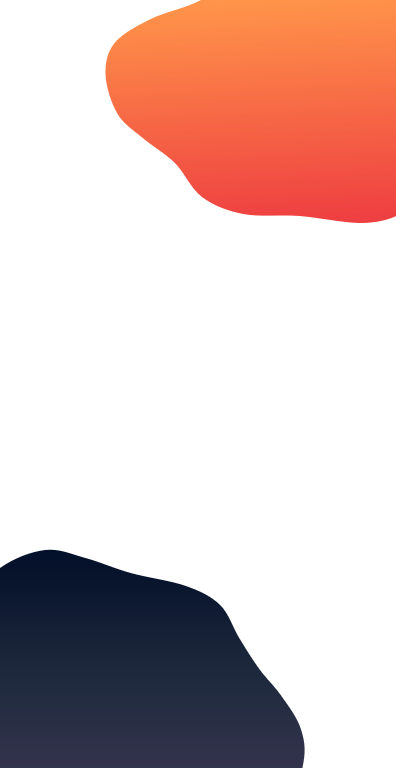
This background is drawn by a WebGL 2 fragment shader. Its source:

```glsl
#version 300 es
precision highp float;
// Two smooth gradient blobs, orange at the top right and navy at the bottom left, on white.

uniform vec2 u_resolution;
out vec4 fragColor;

const int KNOTS = 15;

// Closed outlines on a 394 x 768 layout grid, y pointing down
const vec2 EMBER[KNOTS] = vec2[KNOTS](
    vec2(240, -30), vec2(200, 0), vec2(150, 19), vec2(114, 43), vec2(105, 75),
    vec2(117, 114), vec2(142, 138), vec2(174, 163), vec2(201, 197), vec2(242, 214),
    vec2(298, 216), vec2(362, 223), vec2(402, 212), vec2(425, 185), vec2(450, -40));
const vec2 NAVY[KNOTS] = vec2[KNOTS](
    vec2(-40, 610), vec2(0, 568), vec2(45, 550), vec2(85, 558), vec2(130, 573),
    vec2(185, 586), vec2(219, 605), vec2(238, 638), vec2(258, 669), vec2(280, 696),
    vec2(299, 728), vec2(302, 762), vec2(285, 810), vec2(240, 850), vec2(-40, 850));

vec2 catmullRom(vec2 a, vec2 b, vec2 c, vec2 d, float t) {
    return b + 0.5 * t * (c - a + t * (2.0 * a - 5.0 * b + 4.0 * c - d
                        + t * (3.0 * (b - c) + d - a)));
}

// Signed distance to the spline through the knots, negative inside
float blobDistance(vec2 p, vec2 knots[KNOTS]) {
    const int STEPS = 8;
    float nearest = 1e9;
    float side = 1.0;
    vec2 start = knots[0];
    for (int i = 0; i < KNOTS; i++) {
        vec2 a = knots[(i + KNOTS - 1) % KNOTS];
        vec2 b = knots[i];
        vec2 c = knots[(i + 1) % KNOTS];
        vec2 d = knots[(i + 2) % KNOTS];
        for (int j = 1; j <= STEPS; j++) {
            vec2 end = catmullRom(a, b, c, d, float(j) / float(STEPS));
            vec2 edge = end - start;
            vec2 rel = p - start;
            vec2 gap = rel - edge * clamp(dot(rel, edge) / dot(edge, edge), 0.0, 1.0);
            nearest = min(nearest, dot(gap, gap));
            // Flip the side whenever a ray to the right crosses this edge
            if ((start.y > p.y) != (end.y > p.y) &&
                rel.x < edge.x * rel.y / edge.y) side = -side;
            start = end;
        }
    }
    return side * sqrt(nearest);
}

void main() {
    vec2 uv = gl_FragCoord.xy / u_resolution;
    vec2 p = vec2(uv.x, 1.0 - uv.y) * vec2(394, 768);
    float pixel = 768.0 / u_resolution.y;

    // Slightly tilted orange-to-red ramp
    float heat = clamp((p.y + 0.05 * (p.x - 260.0)) / 222.0, 0.0, 1.0);
    vec3 ember = mix(vec3(1.0, 0.58, 0.29), vec3(0.935, 0.25, 0.255), heat);

    // Midnight blue fading through slate to muted violet
    vec3 navy = mix(vec3(0.01, 0.06, 0.16), vec3(0.13, 0.17, 0.245),
                    smoothstep(530.0, 710.0, p.y));
    navy = mix(navy, vec3(0.195, 0.195, 0.295), smoothstep(675.0, 775.0, p.y));

    // Antialiased layers over white
    vec3 color = vec3(1.0);
    color = mix(color, ember, clamp(0.5 - blobDistance(p, EMBER) / pixel, 0.0, 1.0));
    color = mix(color, navy, clamp(0.5 - blobDistance(p, NAVY) / pixel, 0.0, 1.0));
    fragColor = vec4(color, 1.0);
}
```
